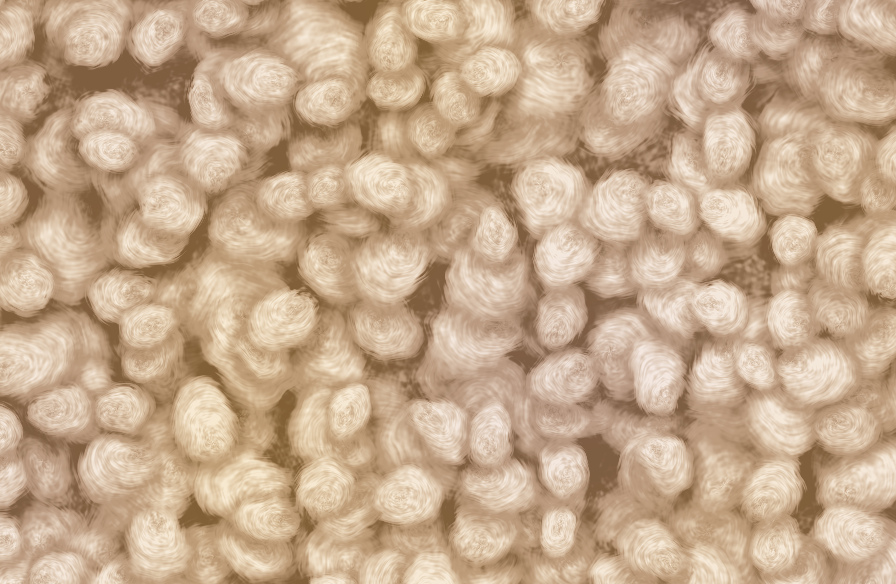
A Shadertoy shader for this texture:

```glsl
vec3 hash3(vec3 p) {
    p = fract(p * vec3(0.1031, 0.1030, 0.0973));
    p += dot(p, p.yxz + 33.33);
    return fract((p.xxy + p.yxx) * p.zyx);
}

// Gradient noise, roughly -0.7 to 0.7
float noise(vec3 p) {
    vec3 cell = floor(p), f = p - cell;
    vec3 u = f * f * f * (f * (f * 6.0 - 15.0) + 10.0);
    float sum = 0.0;
    for (int k = 0; k < 8; k++) {
        vec3 corner = vec3(k & 1, (k >> 1) & 1, k >> 2);
        vec3 w = mix(1.0 - u, u, corner);
        sum += w.x * w.y * w.z * dot(hash3(cell + corner) * 2.0 - 1.0, f - corner);
    }
    return sum;
}

vec2 noise2(vec2 p, float seed) {
    return vec2(noise(vec3(p, seed)), noise(vec3(p, seed + 7.5)));
}

mat2 rotation(float a) {
    return mat2(cos(a), sin(a), -sin(a), cos(a));
}

// Thin loose hairs lying in several bent directions
float looseHairs(vec2 p) {
    float sum = 0.0;
    vec2 bent = p + 0.03 * noise2(p * 11.0, 3.3);
    for (int k = 0; k < 4; k++) {
        vec2 q = rotation(float(k) * 0.8 + 0.3) * bent;
        sum += noise(vec3(q * vec2(22.0, 135.0), float(k) * 9.7 + 0.5));
    }
    return sum;
}

// Paints one curled lock over the tone; q is in units of its radius
float paintLock(float tone, vec2 q, vec3 rnd, float seed) {
    float shadow = smoothstep(1.4, 0.75, length(q + vec2(0.0, 0.16)));
    tone *= 1.0 - 0.21 * shadow;

    vec2 e = rotation(rnd.x * 6.28) * q * vec2(0.9, 1.12);
    float d = length(e);
    if (d > 1.25) return tone;

    // Strands wind around an off-centre curl
    vec2 c = e - vec2(0.15 + 0.45 * rnd.y, 0.0);
    float rho = length(c);
    float angle = atan(c.y, c.x) + (rnd.z - 0.5) * 5.0 * rho;
    vec2 dir = vec2(cos(angle), sin(angle));
    float wisps = noise(vec3(dir * 1.4, rho * 6.0) + seed);
    float fibres = noise(vec3(dir * 3.2, rho * 21.0) + seed + 4.7);

    float cover = smoothstep(1.02, 0.72, d + 0.22 * wisps + 0.18 * fibres);
    float lit = 0.915 + 0.05 * (rnd.z - 0.5) + 0.045 * q.y - 0.13 * d * d * d;
    lit += 0.12 * wisps + 0.11 * fibres;
    lit -= 0.11 * rnd.x * exp(-14.0 * rho * rho);
    return mix(tone, lit, cover);
}

vec3 woolColour(float tone) {
    vec3 crevice = vec3(0.50, 0.37, 0.24);
    vec3 tan_ = vec3(0.74, 0.61, 0.49);
    vec3 cream = vec3(0.87, 0.78, 0.68);
    vec3 pale = vec3(0.96, 0.91, 0.85);
    vec3 col = mix(crevice, tan_, smoothstep(0.48, 0.74, tone));
    col = mix(col, cream, clamp((tone - 0.74) / 0.13, 0.0, 1.0));
    return mix(col, pale, clamp((tone - 0.87) / 0.10, 0.0, 1.0));
}

void mainImage(out vec4 fragColor, in vec2 fragCoord) {
    vec2 uv = fragCoord / iResolution.y;
    vec2 p = uv + 0.03 * noise2(uv * 7.0, 1.3) + 0.008 * noise2(uv * 30.0, 5.1);
    float hairs = looseHairs(uv);
    float tone = 0.73 + 0.10 * hairs;

    // Large locks first, then sparser and smaller ones on top
    for (int layer = 0; layer < 3; layer++) {
        float level = float(layer);
        float size = 0.17 - 0.037 * level;
        vec2 g = p / size + level * 17.3;
        vec2 home = floor(g);
        for (int j = -1; j <= 1; j++)
        for (int i = -1; i <= 1; i++) {
            vec2 id = home + vec2(i, j);
            vec3 place = hash3(vec3(id, level + 2.0));
            vec3 look = hash3(vec3(id, level + 31.0));
            if (place.z > 1.0 - 0.27 * level) continue;
            float radius = 0.5 + 0.24 * look.y;
            vec2 q = (g - id - 0.2 - 0.6 * place.xy) / radius;
            tone = paintLock(tone, q, look, dot(place, vec3(40.0, 70.0, 20.0)));
        }
    }

    // Stray fuzz and broad patches of light
    tone += 0.032 * hairs + 0.05 * noise(vec3(uv * 2.6, 8.4));
    tone += 0.035 * noise(vec3(uv * 95.0, 2.2));
    vec3 col = woolColour(tone);

    // Yellower and greyer areas of the fleece
    float warmth = noise(vec3(uv * 2.2, 12.6));
    col += warmth * vec3(0.02, 0.01, -0.07);
    fragColor = vec4(clamp(col, 0.0, 1.0), 1.0);
}
```
